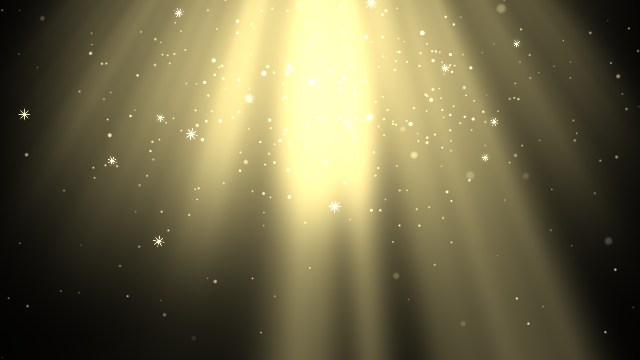
Give the GLSL for this background, as a Shadertoy shader.

```glsl
// Golden light shafts fanning down from above through drifting glitter and stars.

const vec3 GOLD = vec3(1.0, 0.925, 0.62);
const vec3 SPARK = vec3(1.0, 0.98, 0.78);
const vec2 APEX = vec2(0.903, 1.787);    // point where all shafts meet
const vec2 CROWD = vec2(0.93, 0.74);     // where the glitter gathers

// Each shaft: fan slope, width, strength, share of light left at the floor
const int SHAFTS = 11;
const vec4 SHAFT[SHAFTS] = vec4[SHAFTS](
    vec4(-0.82, 0.16, 0.13, 0.0), vec4(-0.60, 0.12, 0.22, 0.0),
    vec4(-0.42, 0.09, 0.26, 0.0), vec4(-0.25, 0.085, 0.46, 0.05),
    vec4(-0.035, 0.06, 0.36, 0.95), vec4(0.075, 0.033, 0.24, 1.1),
    vec4(0.20, 0.05, 0.22, 0.9), vec4(0.29, 0.065, 0.25, 1.1),
    vec4(0.385, 0.055, 0.25, 0.9), vec4(0.55, 0.09, 0.17, 0.0),
    vec4(0.74, 0.10, 0.16, 0.0));

vec3 hash3(vec2 cell, float seed) {
    vec3 q = fract(vec3(cell.xyx + seed * 7.31) * vec3(0.1031, 0.1030, 0.0973));
    q += dot(q, q.yxz + 33.33);
    return fract((q.xxy + q.yzz) * q.zyx);
}

float bell(vec2 p, vec2 centre, vec2 radius) {
    vec2 d = (p - centre) / radius;
    return exp(-dot(d, d));
}

// Flat-topped glow with firmer edges than a bell
float plateau(vec2 p, vec2 centre, vec2 radius) {
    vec2 d = (p - centre) / radius;
    d *= d;
    return exp(-dot(d, d));
}

float lightShafts(vec2 p) {
    float slope = (p.x - APEX.x) / (APEX.y - p.y);
    float height = smoothstep(0.05, 0.75, p.y);
    float light = 0.0;
    for (int i = 0; i < SHAFTS; i++) {
        float d = (slope - SHAFT[i].x) / SHAFT[i].y;
        light += SHAFT[i].z * exp(-d * d) * mix(SHAFT[i].w, 1.0, height);
    }
    // Fine streaks from layered sines
    float streaks = sin(slope * 48.0) + 0.5 * sin(slope * 113.0 + 1.0);
    return light * (1.0 + 0.05 * streaks);
}

// Centre of the particle in a cell; density is base and gain inside the crowd
vec3 particle(vec2 cell, float size, vec2 density, vec2 spread, float seed) {
    vec3 rnd = hash3(cell, seed);
    vec2 centre = (cell + 0.2 + 0.6 * rnd.xy) * size;
    float chance = density.x + density.y * bell(centre, CROWD, spread);
    return vec3(centre, step(rnd.z, chance));
}

// One round speck per cell; softness 0 is crisp, 1 is a blurred disc
float specks(vec2 p, float size, float radius, float softness,
             vec2 density, float seed, float pixel) {
    vec2 cell = floor(p / size);
    vec3 dot3 = particle(cell, size, density, vec2(0.52, 0.28), seed);
    vec3 look = hash3(cell, seed + 5.0);
    float r = radius * mix(0.45, 1.0, look.x * look.x);
    float edge = max(pixel, r * softness);
    float disc = 1.0 - smoothstep(r - edge, r + edge, length(p - dot3.xy));
    return disc * dot3.z * mix(0.35, 1.0, look.y);
}

// One eight-pointed star per cell
float stars(vec2 p, float size, float radius, vec2 density, float seed, float pixel) {
    vec2 cell = floor(p / size);
    vec3 star = particle(cell, size, density, vec2(0.85, 0.30), seed);
    vec3 look = hash3(cell, seed + 5.0);
    vec2 d = p - star.xy;
    float angle = atan(d.y, d.x + 1e-5) + look.z;
    float rim = radius * mix(0.5, 1.0, look.x)
              * (0.25 + 0.75 * pow(abs(cos(4.0 * angle)), 7.0));
    float body = 1.0 - smoothstep(rim - pixel, rim + pixel, length(d));
    float halo = 0.3 * exp(-dot(d, d) / (radius * radius * 0.25));
    return (body + halo) * star.z;
}

void mainImage(out vec4 fragColor, in vec2 fragCoord) {
    vec2 p = fragCoord / iResolution.xy * vec2(16.0 / 9.0, 1.0);
    float pixel = 1.0 / iResolution.y;

    // Ambient haze, shafts and the blazing core
    float light = 0.38 * bell(p, vec2(0.92, 0.80), vec2(0.57, 0.60));
    light += 0.36 * bell(p, vec2(0.88, 0.74), vec2(0.46, 0.45));
    light += lightShafts(p);
    light += 0.38 * plateau(p, vec2(0.91, 0.79), vec2(0.15, 0.38));
    light += 0.25 * bell(p, vec2(0.93, 0.73), vec2(0.09, 0.27));
    light *= smoothstep(-0.14, 0.28, p.x) * smoothstep(1.94, 1.56, p.x);

    // Ease the highlights into pale yellow
    float excess = max(light - 0.85, 0.0);
    light = min(light, 0.85) + 0.48 * (1.0 - exp(-excess / 0.48));
    vec3 colour = GOLD * light + vec3(0.012, 0.011, 0.008);

    // Glitter gathers in the upper middle
    float glitter = 0.0;
    for (int i = 0; i < 4; i++) {
        float layer = float(i);
        glitter += specks(p, 0.031 + 0.009 * layer, 0.0026 + 0.0011 * layer, 0.5,
                          vec2(0.015, 0.28), layer, pixel);
    }
    glitter += 0.3 * specks(p, 0.15, 0.012, 0.5, vec2(0.08, 0.2), 11.0, pixel);

    // Larger twinkling stars spread wider
    for (int i = 0; i < 2; i++) {
        glitter += stars(p, 0.12 + 0.013 * float(i), 0.018, vec2(0.0, 0.26),
                         20.0 + float(i), pixel);
    }
    colour += SPARK * glitter * 0.7;

    fragColor = vec4(clamp(colour, 0.0, 1.0), 1.0);
}
```
